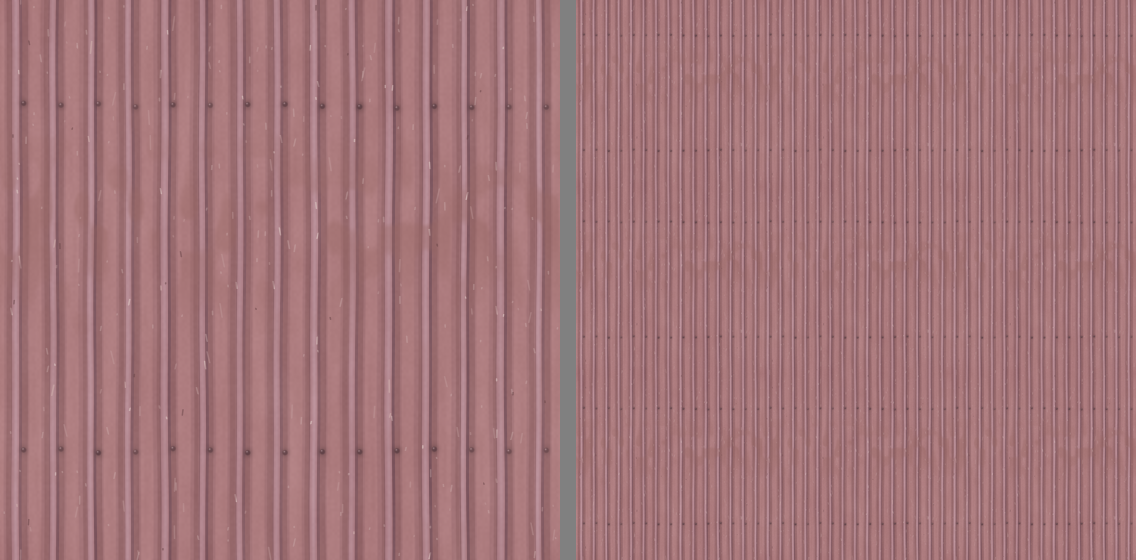
Left, the tile; right, the same tile 3 across and 3 down.
Reproduce this texture procedurally as a Shadertoy shader.

```glsl
// Weathered rose-painted corrugated metal sheet: fifteen vertical ribs, two rows of screws.
const float TAU = 6.2831853;
const float RIBS = 15.0;

vec2 hash2(vec2 p) {
    vec3 q = fract(p.xyx * vec3(0.1031, 0.1030, 0.0973));
    q += dot(q, q.yzx + 33.33);
    return fract((q.xx + q.yz) * q.zy);
}

// Value noise that wraps after a whole number of cells
float wrapNoise(vec2 uv, vec2 cells) {
    vec2 p = uv * cells, i = floor(p), f = fract(p);
    f = f * f * (3.0 - 2.0 * f);
    vec2 a = mod(i, cells), b = mod(i + 1.0, cells);
    return mix(mix(hash2(a).x, hash2(vec2(b.x, a.y)).x, f.x),
               mix(hash2(vec2(a.x, b.y)).x, hash2(b).x, f.x), f.y);
}

float band(float x, float lo, float hi, float soft) {
    return smoothstep(lo - soft, lo + soft, x) - smoothstep(hi - soft, hi + soft, x);
}

// Sparse near-vertical strokes, one candidate in each wrapped cell
float chips(vec2 uv, vec2 cells, float chance, float px) {
    vec2 p = uv * cells, id = mod(floor(p), cells);
    vec2 pick = hash2(id + 17.0), place = hash2(id + 71.0);
    vec2 d = (fract(p) - mix(vec2(0.3), vec2(0.7), place)) / cells;
    float reach = mix(0.0005, 0.28 / cells.y, pick.y * pick.y);
    d.x += d.y * (place.y - 0.5) * 0.5;
    d.y -= clamp(d.y, -reach, reach);
    return step(pick.x, chance) * (1.0 - smoothstep(0.0002, 0.0008 + px, length(d)));
}

void mainImage(out vec4 fragColor, in vec2 fragCoord) {
    vec2 uv = fragCoord / iResolution.xy;
    float px = 1.0 / iResolution.y;
    float soft = max(0.016, 0.6 * RIBS * px);

    // Rib cells split in the flat pan; x = 0 is the groove beside the ridge
    float across = uv.x * RIBS + 0.05;
    float rib = mod(floor(across), RIBS);
    vec2 vary = hash2(vec2(rib, 5.0)), vary2 = hash2(vec2(rib, 43.0));
    float x = fract(across) - 0.6;
    float wobble = 0.012 * sin(TAU * (uv.y + vary.x)) + 0.007 * sin(TAU * (3.0 * uv.y + vary.y));
    float bent = x + wobble + (vary2.x - 0.5) * 0.03;

    float cloud = 0.6 * wrapNoise(uv, vec2(6.0, 5.0)) + 0.4 * wrapNoise(uv, vec2(23.0, 17.0));
    float streak = wrapNoise(uv, vec2(165.0, 7.0));
    float grain = wrapNoise(uv, vec2(220.0, 190.0));

    // Pan and the shaded slopes around the ridge
    vec3 color = vec3(0.685, 0.492, 0.502);
    vec3 shade = vec3(0.590, 0.410, 0.422);
    color = mix(color, vec3(0.630, 0.446, 0.462), 0.8 * band(bent, -0.45, 0.22, 0.03));
    color = mix(color, shade, band(bent, -0.39 + 0.06 * vary.x, -0.24, soft * 1.5));
    color = mix(color, shade, band(bent, 0.02, 0.155 + 0.03 * vary.y, soft));

    // Pale ridge with a brighter crown
    float ridge = band(bent, -0.25 + 0.05 * vary2.y, -0.05, soft);
    vec3 crown = mix(vec3(0.680, 0.500, 0.530), vec3(0.730, 0.570, 0.605),
                     band(bent, -0.18, -0.09, 0.05) * (0.55 + 0.45 * vary.y));
    color = mix(color, crown, ridge);

    // Dark groove and the thinner crease on the opposite slope
    float groove = band(bent, -0.045, 0.030, soft);
    color = mix(color, vec3(0.485, 0.335, 0.370), groove * (0.7 + 0.3 * vary.x));
    float crease = band(bent, -0.275 + 0.05 * vary2.y, -0.240 + 0.05 * vary2.y, soft);
    color = mix(color, vec3(0.510, 0.350, 0.375), crease * (0.25 + 0.5 * vary2.x));

    // Faded paint, brown stains on a broad belt, and fine grain
    color += (cloud - 0.5) * vec3(0.030, 0.038, 0.035);
    color += (streak - 0.5) * 0.022 + (grain - 0.5) * 0.016;
    float belt = exp(-4.0 * (1.0 - cos(TAU * (uv.y - 0.60))));
    float stain = smoothstep(0.48, 0.75, wrapNoise(uv + 0.37, vec2(31.0, 19.0)));
    color = mix(color, vec3(0.590, 0.400, 0.385), stain * (0.08 + 0.30 * belt));

    // Chipped paint, denser on the ridges, and small dark specks
    float worn = 0.35 + 0.5 * ridge;
    color = mix(color, vec3(0.820, 0.710, 0.705), worn * chips(uv, vec2(75.0, 42.0), 0.06, px));
    color = mix(color, vec3(0.780, 0.640, 0.640), worn * chips(uv + 0.19, vec2(47.0, 23.0), 0.10, px));
    color = mix(color, vec3(0.400, 0.260, 0.270), 0.5 * chips(uv + 0.53, vec2(37.0, 61.0), 0.012, px));

    // Screw heads with a soft shadow, a dark rim and a small glint
    for (int row = 0; row < 2; row++) {
        vec2 r = hash2(vec2(rib, 91.0 + float(row)));
        float height = 0.194 + 0.617 * float(row) + (r.x - 0.5) * 0.010;
        vec2 d = vec2((x - 0.085) / RIBS, uv.y - height);
        float strength = 0.55 + 0.45 * r.y;
        color *= 1.0 - 0.20 * strength * exp(-dot(d, d) / 0.00006);
        float head = 1.0 - smoothstep(0.0045 - px, 0.0045 + px, length(d));
        color = mix(color, vec3(0.375, 0.255, 0.275), head * strength);
        vec2 g = d - vec2(-0.0013, 0.0018);
        color += 0.20 * head * exp(-dot(g, g) / 0.000003);
    }

    fragColor = vec4(clamp(color, 0.0, 1.0), 1.0);
}
```
